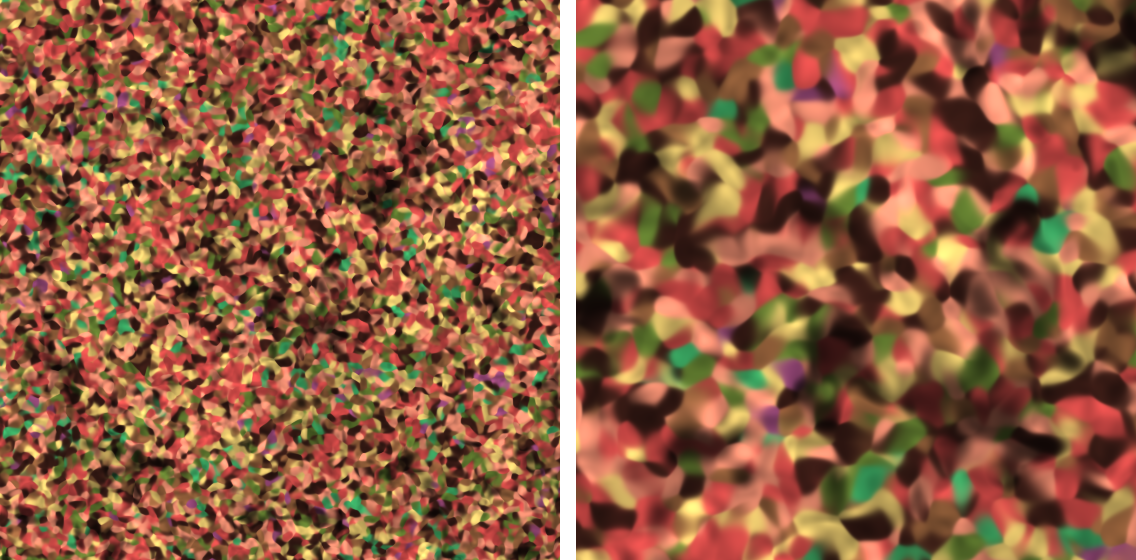
Left: the whole. Right: its middle third, enlarged.
Give the GLSL for this texture, as a Shadertoy shader.

```glsl
// Dense autumn-like foliage seen from afar: thousands of soft, elongated flecks
// in red, salmon, brown, ochre and olive. Each fleck is a randomly turned ellipse;
// overlapping flecks blend by exponential weights, then shade pockets darken them.

#define FLECKS 84.0        // fleck cells across the canvas
#define FLECK_LENGTH 0.92  // half length of a fleck, in cells
#define FLECK_WIDTH 0.50   // half width of a fleck, in cells
#define EDGE 2.5           // sharpness of fleck borders
#define OVERLAP 4.2        // how strongly upper flecks cover lower ones
#define CLUSTER 0.30       // how much similar colours gather in patches
#define POCKETS 25.0       // dark pockets across the canvas
#define POCKET_DEPTH 0.68  // darkness of the pockets
#define GLINT 0.40         // strength of the fine light variation

// Integer hash giving three values in 0..1
vec3 hash3(vec2 cell, int seed) {
    uvec3 v = uvec3(ivec3(ivec2(cell), seed) + 4096);
    v = v * 1664525u + 1013904223u;
    v.x += v.y * v.z;
    v.y += v.z * v.x;
    v.z += v.x * v.y;
    v ^= v >> 16u;
    v.x += v.y * v.z;
    v.y += v.z * v.x;
    v.z += v.x * v.y;
    return vec3(v >> 8u) / 16777216.0;
}

// Smooth value noise
float noise(vec2 p, int seed) {
    vec2 i = floor(p), f = fract(p);
    f = f * f * (3.0 - 2.0 * f);
    float low = mix(hash3(i, seed).x, hash3(i + vec2(1, 0), seed).x, f.x);
    float high = mix(hash3(i + vec2(0, 1), seed).x, hash3(i + vec2(1, 1), seed).x, f.x);
    return mix(low, high, f.y);
}

// Fleck colour, chosen by cumulative share
vec3 fleckColour(float pick, float tint) {
    const vec3 red    = vec3(0.74, 0.26, 0.25);
    const vec3 salmon = vec3(0.91, 0.54, 0.43);
    const vec3 brown  = vec3(0.51, 0.33, 0.20);
    const vec3 umber  = vec3(0.19, 0.09, 0.07);
    const vec3 ochre  = vec3(0.87, 0.75, 0.41);
    const vec3 olive  = vec3(0.35, 0.45, 0.17);
    const vec3 green  = vec3(0.20, 0.58, 0.34);
    const vec3 violet = vec3(0.55, 0.26, 0.44);
    if (pick < 0.24) return red;
    if (pick < 0.41) return salmon;
    if (pick < 0.55) return brown;
    if (pick < 0.73) return umber;
    if (pick < 0.86) return ochre;
    if (pick < 0.96) return olive;
    return tint < 0.65 ? green : violet;
}

// Blend of all flecks near p, with p in cells
vec3 flecks(vec2 p) {
    vec2 home = floor(p);
    vec3 sum = vec3(0.0);
    float total = 0.0;
    for (int y = -2; y <= 2; y++)
    for (int x = -2; x <= 2; x++) {
        vec2 cell = home + vec2(x, y);
        vec3 place = hash3(cell, 1);
        vec3 look = hash3(cell, 2);
        vec3 mood = hash3(cell, 4);

        // Offset from the fleck centre, turned into its own axes
        vec2 d = p - cell - place.xy;
        float angle = 3.14159 * place.z;
        vec2 axis = vec2(cos(angle), sin(angle));
        vec2 local = vec2(dot(d, axis), dot(d, vec2(-axis.y, axis.x)));
        local /= vec2(FLECK_LENGTH, FLECK_WIDTH) * mix(0.8, 1.2, look.z);

        float weight = exp(OVERLAP * look.y - EDGE * dot(local, local));
        float patchy = noise(cell * 0.22, 3) - 0.5;
        float pick = clamp(look.x + CLUSTER * patchy, 0.0, 1.0);
        sum += weight * mix(0.85, 1.15, mood.x) * fleckColour(pick, mood.y);
        total += weight;
    }
    return sum / max(total, 1e-12);
}

void mainImage(out vec4 fragColor, in vec2 fragCoord) {
    vec2 uv = fragCoord / iResolution.y;

    // Slight warp so that the flecks bend
    vec2 bend = vec2(noise(uv * 60.0, 5), noise(uv * 60.0, 6)) - 0.5;
    vec3 colour = flecks(uv * FLECKS + 0.5 * bend);

    // Fine light variation, down to less than one fleck
    float fine = noise(uv * 110.0 + bend, 7) - 0.5;
    colour *= 1.0 + GLINT * fine;

    // Irregular dark pockets between the foliage
    float pocket = 0.7 * noise(uv * POCKETS + bend, 8) + 0.3 * noise(uv * POCKETS * 2.3, 9);
    colour *= 1.0 - POCKET_DEPTH * smoothstep(0.60, 0.88, pocket);

    // Broad, gentle changes of light
    colour *= 0.95 + 0.14 * noise(uv * 7.0, 10);

    fragColor = vec4(clamp(colour, 0.0, 1.0), 1.0);
}
```
